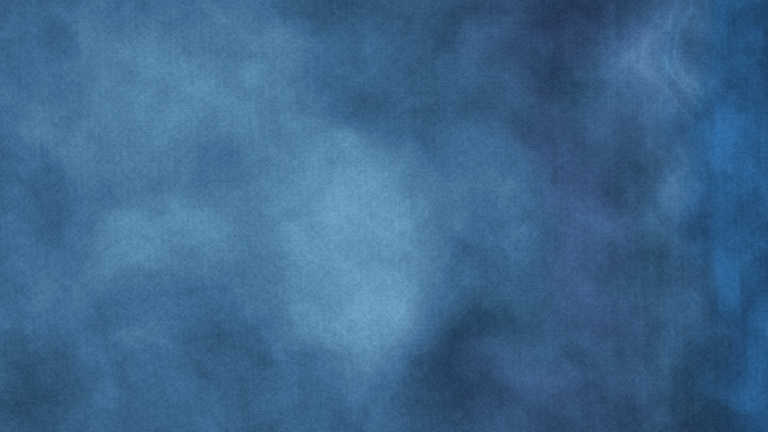
A Shadertoy shader for this background:

```glsl
// Mottled blue painted-canvas backdrop with a soft light pool and a creased right edge.
#define SHADOW vec3(0.135, 0.25, 0.36)
#define MIDTONE vec3(0.235, 0.41, 0.56)
#define LIGHT vec3(0.385, 0.58, 0.715)
#define EDGE_BLUE vec3(0.145, 0.33, 0.51)
#define VIOLET vec3(0.03, -0.012, 0.015)
#define POOL_CENTRE vec2(0.55, 0.53)
#define POOL_FALLOFF vec2(1.9, 3.6)
#define CLOUD_SCALE 3.6
#define CLOUD_CONTRAST 0.95
#define CREASE_CONTRAST 0.2
#define GRAIN_SCALE 290.0
#define GRAIN_CONTRAST 0.062

float hash(vec2 p) {
    return fract(sin(dot(p, vec2(127.1, 311.7))) * 43758.5453);
}

float noise(vec2 p) {
    vec2 cell = floor(p), f = fract(p);
    f = f * f * (3.0 - 2.0 * f);
    float bottom = mix(hash(cell), hash(cell + vec2(1, 0)), f.x);
    float top = mix(hash(cell + vec2(0, 1)), hash(cell + vec2(1, 1)), f.x);
    return mix(bottom, top, f.y);
}

float fbm(vec2 p) {
    float sum = 0.0, amplitude = 0.47;
    for (int i = 0; i < 6; i++) {
        sum += amplitude * noise(p);
        p = mat2(1.6, 1.2, -1.2, 1.6) * p + 17.3;
        amplitude *= 0.54;
    }
    return sum;
}

// Soft elliptical spot, one at its centre.
float spot(vec2 p, vec2 centre, vec2 radius) {
    vec2 d = (p - centre) / radius;
    return exp(-dot(d, d));
}

// Thin wavering ridges, mostly upright.
float creases(vec2 p) {
    p.x += 0.2 * (fbm(p * 4.5) - 0.5) + 0.25 * p.y;
    float ridge = 1.0 - abs(2.0 * noise(p * vec2(34.0, 8.0)) - 1.0);
    return pow(ridge, 3.0) - 0.4;
}

vec3 paint(float tone) {
    tone = clamp(tone, -0.1, 1.1);
    return tone < 0.5 ? mix(SHADOW, MIDTONE, tone * 2.0)
                      : mix(MIDTONE, LIGHT, tone * 2.0 - 1.0);
}

void mainImage(out vec4 fragColor, in vec2 fragCoord) {
    vec2 p = fragCoord / iResolution.y;

    // Warped clouds with smaller mottling
    vec2 warp = vec2(fbm(p * 3.5 + 4.0), fbm(p * 3.5 + 31.0)) - 0.5;
    vec2 q = p + 0.2 * warp;
    float cloud = fbm(q * CLOUD_SCALE + 7.0) - 0.49;
    float mottle = fbm(q * 10.0 + 53.0) - 0.49;

    // Broad lighting: pool on the left, darkness below and on the right
    vec2 d = q - POOL_CENTRE;
    float tone = 0.09 + 0.83 * exp(-dot(d * d, POOL_FALLOFF));
    tone -= 0.13 * spot(q, vec2(1.38, 0.25), vec2(0.3, 0.45));
    tone -= 0.16 * spot(q, vec2(1.24, 0.97), vec2(0.18, 0.2));
    tone -= 0.24 * spot(q, vec2(0.45, 0.63), vec2(0.22, 0.08));
    tone -= 0.22 * spot(q, vec2(1.06, 0.2), vec2(0.12, 0.24));
    tone -= 0.14 * spot(q, vec2(1.02, 0.68), vec2(0.08, 0.12));
    tone += 0.12 * spot(q, vec2(0.85, 0.35), vec2(0.16, 0.22));
    tone += 0.1 * spot(q, vec2(0.4, 0.88), vec2(0.25, 0.14));
    tone += 0.4 * spot(q, vec2(1.48, 0.89), vec2(0.09, 0.14));
    tone += 0.25 * spot(q, vec2(1.61, 0.7), vec2(0.07, 0.35));
    tone -= 0.12 * smoothstep(0.3, 0.0, q.y);
    tone += CLOUD_CONTRAST * cloud + 0.42 * mottle;

    // Upright streaks and folds of the hanging cloth
    float cloth = smoothstep(1.15, 1.6, p.x);
    float streak = fbm(p * vec2(22.0, 2.5)) - 0.49;
    float fold = spot(p, vec2(1.6, 0.8), vec2(0.11, 0.3));
    tone += cloth * 0.35 * streak;
    tone += CREASE_CONTRAST * creases(p) * (fold + 0.15 * cloth);

    // Pigment: faint violet patches and a saturated right edge
    vec3 colour = paint(tone);
    float violet = smoothstep(0.4, 0.65, fbm(q * 2.7 + 81.0));
    violet += spot(q, vec2(1.48, 0.9), vec2(0.1, 0.14));
    colour += VIOLET * violet * spot(p, vec2(1.3, 0.5), vec2(0.28, 0.75));
    float edge = smoothstep(1.56, 1.74, p.x + 0.3 * warp.x + 0.12 * streak);
    vec3 edgeBlue = EDGE_BLUE * (1.0 + 0.6 * mottle + 0.45 * streak + 0.3 * cloud);
    colour = mix(colour, edgeBlue, 0.88 * edge);

    // Fine weave grain
    float grain = noise(p * GRAIN_SCALE) + 0.6 * noise(p * GRAIN_SCALE * 0.57 + 9.0) - 0.8;
    colour += GRAIN_CONTRAST * grain * (0.4 + colour.g);

    fragColor = vec4(clamp(colour, 0.0, 1.0), 1.0);
}
```
